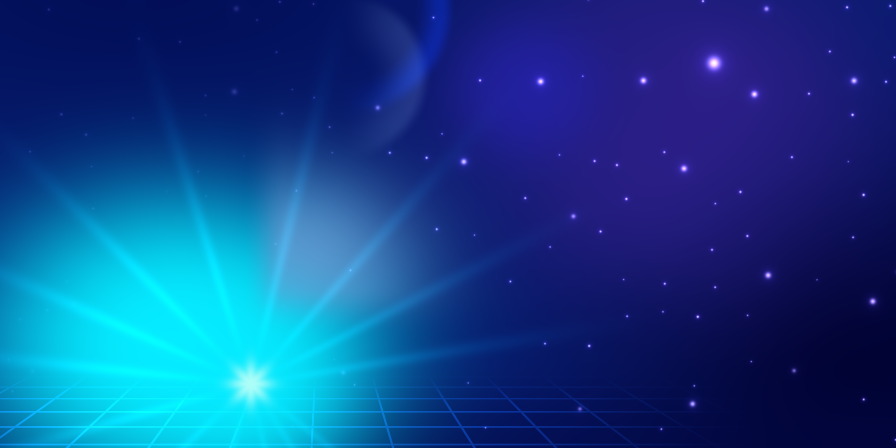
Give the GLSL for this background, as a Shadertoy shader.

```glsl
const vec2 CORE = vec2(0.56, 0.143);
const vec2 VANISH = vec2(0.721, 0.534);
const vec3 CYAN = vec3(0.02, 0.92, 1.0);
const vec3 VIOLET = vec3(0.17, 0.12, 0.53);

vec2 hash2(vec2 c) {
    vec3 q = fract(c.xyx * vec3(0.1031, 0.1030, 0.0973));
    q += dot(q, q.yzx + 33.33);
    return fract((q.xx + q.yz) * q.zy);
}

float cornerSlope(vec2 cell, vec2 corner, vec2 f) {
    return dot(hash2(cell + corner) * 2.0 - 1.0, f - corner);
}

float gradientNoise(vec2 p) {
    vec2 i = floor(p), f = fract(p);
    vec2 u = f * f * (3.0 - 2.0 * f);
    float low = mix(cornerSlope(i, vec2(0, 0), f), cornerSlope(i, vec2(1, 0), f), u.x);
    float high = mix(cornerSlope(i, vec2(0, 1), f), cornerSlope(i, vec2(1, 1), f), u.x);
    return mix(low, high, u.y);
}

// Soft ellipse: a higher power gives a flatter middle
float softEllipse(vec2 p, vec2 center, vec2 radius, float power) {
    vec2 q = (p - center) / radius;
    return exp(-pow(dot(q, q), power));
}

// Rim of a disc, fading inward, lit from the right
float crescent(vec2 p, vec2 center, float radius, float depth) {
    vec2 q = p - center;
    float r = length(q);
    float rim = smoothstep(radius - depth, radius, r) * (1.0 - smoothstep(radius, radius + 0.035, r));
    return rim * smoothstep(-0.1, 0.9, q.x / max(r, 0.001));
}

vec3 starGlow(float d, float size) {
    float s = d / size;
    return vec3(0.85, 0.75, 0.9) * exp(-s * s * 1.4) + vec3(0.32, 0.20, 0.80) * exp(-s * 0.9) * 0.7;
}

// One star at most per cell, kept away from the cell border
vec3 starField(vec2 p, float cellSize, float chance, float size, float seed) {
    vec2 cell = floor(p / cellSize);
    vec2 place = hash2(cell + seed);
    vec2 traits = hash2(cell + seed + 57.0);
    float d = length(p - (cell + 0.2 + 0.6 * place) * cellSize);
    return starGlow(d, size * mix(0.75, 1.15, traits.y)) * step(traits.x, chance) * mix(0.4, 1.0, traits.y);
}

// Unevenly spaced beams around a light
float lightRays(vec2 q, float reach) {
    float r = length(q), sum = 0.0;
    for (int i = 0; i < 14; i++) {
        float k = float(i);
        float angle = 0.105 + 0.4276 * k - 0.113 * sin(1.05 * k - 0.52);
        vec2 dir = vec2(cos(angle), sin(angle));
        float across = abs(dir.x * q.y - dir.y * q.x);
        float width = 0.006 + 0.02 * r;
        sum += exp(-across * across / (width * width)) * step(0.0, dot(q, dir));
    }
    return sum * smoothstep(reach, 0.2, r) * smoothstep(0.0, 0.15, r);
}

float gridLine(float x, float width) {
    float d = abs(fract(x) - 0.5);
    float blur = fwidth(x);
    return 1.0 - smoothstep(width, width + blur, d);
}

float floorGrid(vec2 p) {
    float depth = max(VANISH.y - p.y, 0.05);
    float column = (p.x - VANISH.x) / (depth * 0.341) - 0.36;
    float row = 1.0 / (depth * 0.153) + 0.08;
    float lines = max(gridLine(column, 0.006), gridLine(row, 0.02));
    return lines * smoothstep(0.17, 0.07, p.y) * smoothstep(1.7, 1.0, p.x);
}

void mainImage(out vec4 fragColor, in vec2 fragCoord) {
    vec2 p = fragCoord / iResolution.y;

    // Night sky
    float shade = smoothstep(1.0, 1.9, p.x) * smoothstep(1.0, 0.2, p.y);
    vec3 col = mix(vec3(0.02, 0.10, 0.42), vec3(0.0, 0.01, 0.20), shade);
    col = mix(col, vec3(0.0, 0.03, 0.30), 0.65 * softEllipse(p, vec2(0.3, 1.05), vec2(0.65, 0.3), 1.0));
    col = mix(col, vec3(0.01, 0.03, 0.27), 0.5 * smoothstep(0.2, 0.0, p.y));

    // Violet nebula
    float cloud = 1.0 + 0.3 * gradientNoise(p * 3.0 + 4.0);
    float nebula = softEllipse(p, vec2(1.50, 0.74), vec2(0.48, 0.41), 1.4);
    col = mix(col, VIOLET, min(0.92 * nebula * cloud, 1.0));
    col = mix(col, vec3(0.14, 0.13, 0.66), 0.75 * softEllipse(p, vec2(1.18, 0.80), vec2(0.16, 0.15), 1.4));

    // Faint arcs at the top
    col += vec3(0.09, 0.11, 0.10) * crescent(p, vec2(0.77, 0.83), 0.16, 0.11);
    col += vec3(0.0, 0.05, 0.20) * crescent(p, vec2(0.77, 0.98), 0.215, 0.06);

    // Cyan glow and the pale haze beside it
    float glow = softEllipse(p, vec2(0.39, 0.23), vec2(0.47, 0.36), 1.5);
    col = mix(col, CYAN, glow);
    float haze = softEllipse(p, vec2(0.67, 0.41), vec2(0.25, 0.20), 1.1);
    haze *= smoothstep(0.54, 0.64, p.x) * smoothstep(0.24, 0.36, p.y);
    col = mix(col, vec3(0.42, 0.58, 0.81), 0.85 * haze);

    // Floor, beams and stars
    col += vec3(0.04, 0.22, 0.45) * floorGrid(p) * 0.6;
    vec2 q = p - CORE;
    col += vec3(0.0, 0.26, 0.30) * lightRays(q, 0.95) * 0.36;
    float presence = mix(0.15, 0.9, smoothstep(0.55, 1.05, p.x)) * (1.0 - glow);
    col += presence * starField(p, 0.23, 0.6, 0.0062, 11.0);
    col += presence * starField(p, 0.085, 0.35, 0.0027, 83.0);
    col += starGlow(length(p - vec2(1.594, 0.859)), 0.0145);

    // Burning core
    float r = length(q);
    float spikes = 1.0 + 0.14 * cos(8.0 * atan(q.y, q.x + 0.00001));
    col = mix(col, CYAN, 0.9 * exp(-r * r / 0.04));
    col = mix(col, vec3(0.75, 1.0, 0.97), 0.9 * exp(-pow(r / (0.043 * spikes), 2.5)));

    fragColor = vec4(clamp(col, 0.0, 1.0), 1.0);
}
```
